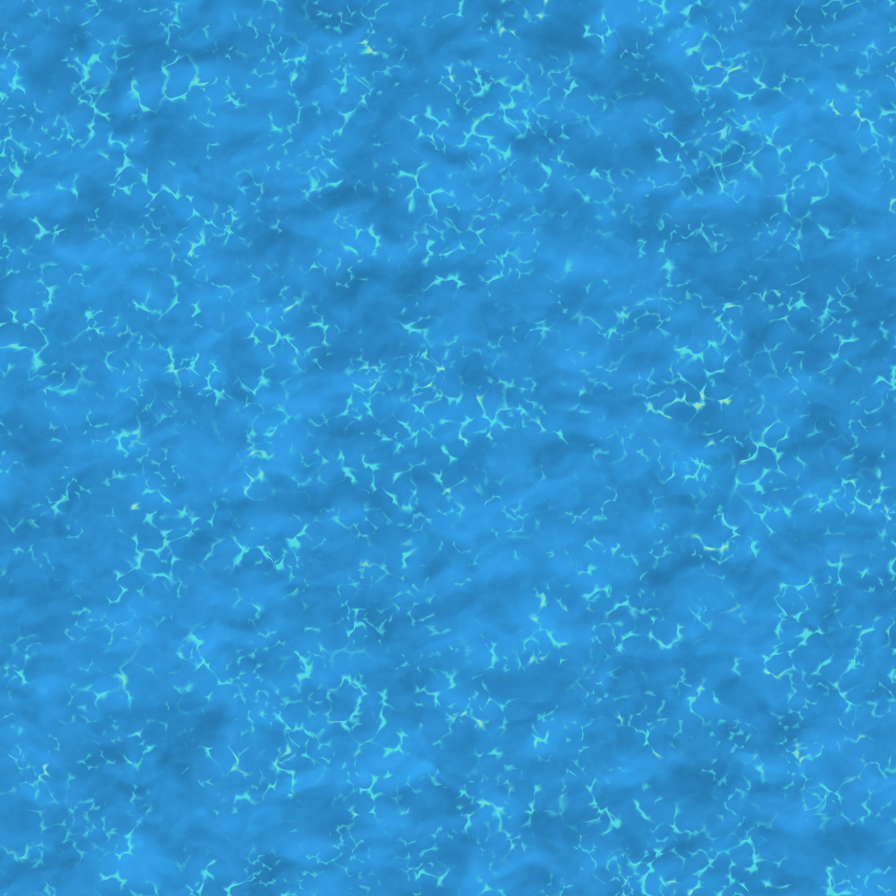
Reproduce this texture procedurally as a WebGL 1 fragment shader.

```glsl
precision highp float;
uniform vec2 u_resolution;

const vec3 DEEP = vec3(0.150, 0.475, 0.69);
const vec3 LIGHT = vec3(0.215, 0.66, 0.96);
const vec3 CYAN = vec3(0.33, 0.87, 0.89);
const vec3 SPARKLE = vec3(0.74, 0.88, 0.66);

vec2 hash2(vec2 p) {
  vec3 q = fract(p.xyx * vec3(0.1031, 0.1030, 0.0973));
  q += dot(q, q.yzx + 33.33);
  return fract((q.xx + q.yz) * q.zy);
}

vec2 turn(vec2 p, float angle) {
  float c = cos(angle);
  float s = sin(angle);
  return vec2(c * p.x - s * p.y, s * p.x + c * p.y);
}

// Smooth cellular noise: random cell values blended by distance
float cellBlend(vec2 p) {
  vec2 cell = floor(p);
  float total = 0.0;
  float weights = 0.0;
  for (int y = -1; y <= 1; y++) {
    for (int x = -1; x <= 1; x++) {
      vec2 id = cell + vec2(float(x), float(y));
      vec2 d = id + 0.15 + 0.7 * hash2(id + 200.0) - p;
      float w = exp(-5.5 * dot(d, d));
      total += w * hash2(id + 371.0).x;
      weights += w;
    }
  }
  return total / weights;
}

// Distances to the three nearest cell points, in order
vec3 nearestThree(vec2 p) {
  vec2 cell = floor(p);
  vec3 f = vec3(8.0);
  for (int y = -1; y <= 1; y++) {
    for (int x = -1; x <= 1; x++) {
      vec2 id = cell + vec2(float(x), float(y));
      float d = length(id + 0.1 + 0.8 * hash2(id + 200.0) - p);
      if (d < f.x) f = vec3(d, f.xy);
      else if (d < f.y) f = vec3(f.x, d, f.y);
      else f.z = min(f.z, d);
    }
  }
  return f;
}

// Layered sines that bend a position
vec2 wobble(vec2 p, float frequency, float amount) {
  vec2 q = turn(p, 0.6) * frequency;
  vec2 a = sin(q.yx + vec2(0.7, 2.1));
  return p + amount * (a + sin(turn(q, 1.1) * 1.7 + 2.0 * a.yx));
}

// Broken light threads: x is the line near a meeting point, y the point itself
vec2 caustic(vec2 p, float width, float reach) {
  vec3 f = nearestThree(p);
  float line = 1.0 - smoothstep(0.0, width, f.y - f.x);
  float junction = 1.0 - smoothstep(0.04, reach, f.z - f.x);
  float knot = 1.0 - smoothstep(0.0, 0.24, f.z - f.x);
  return vec2(line * junction, knot);
}

// Flattened swells in four sizes
float swell(vec2 p) {
  vec2 q = wobble(p, 31.0, 0.006);
  q.y -= 0.12 * q.x;
  float h = 0.32 * cellBlend(q * vec2(12.0, 29.0));
  h += 0.34 * cellBlend(turn(q, 0.15) * vec2(23.0, 46.0) + 13.0);
  h += 0.22 * cellBlend(turn(q, -0.2) * vec2(45.0, 74.0) + 37.0);
  return h + 0.12 * cellBlend(q * vec2(90.0, 115.0) + 5.0);
}

void main() {
  vec2 uv = gl_FragCoord.xy / u_resolution;
  vec2 bent = wobble(wobble(uv, 90.0, 0.0022), 290.0, 0.0008);

  // Water body
  float tone = 0.42 + 1.3 * (swell(uv) - 0.5);
  vec3 color = mix(DEEP, LIGHT, clamp(tone, 0.0, 1.0));

  // Small patches where light gathers
  float patches = 0.72 * cellBlend(turn(uv, 0.4) * 31.0 + 50.0);
  patches += 0.28 * cellBlend(turn(uv, 0.9) * 10.0 + 90.0);
  float lit = smoothstep(0.48, 0.76, patches);
  float specks = smoothstep(0.55, 0.8, cellBlend(turn(uv, 1.2) * 47.0 + 20.0));

  // Large threads, small threads and bright knots
  vec2 large = caustic(turn(bent, 0.5) * 40.0, 0.24, 0.50);
  vec2 small = caustic(turn(bent, -0.4) * 66.0 + 23.0, 0.34, 0.45);
  float knot = large.y * lit;
  float glow = large.x * (0.05 + 0.95 * lit) + small.x * (0.03 + 0.6 * specks);
  glow += 0.3 * knot;
  color = mix(color, LIGHT, 0.2 * lit);
  color = mix(color, CYAN, clamp(glow, 0.0, 0.92));

  // Rare warm sparkles
  float rare = smoothstep(0.68, 0.88, cellBlend(turn(uv, 0.2) * 29.0 + 7.0));
  color = mix(color, SPARKLE, 0.8 * knot * rare);
  gl_FragColor = vec4(color, 1.0);
}
```
